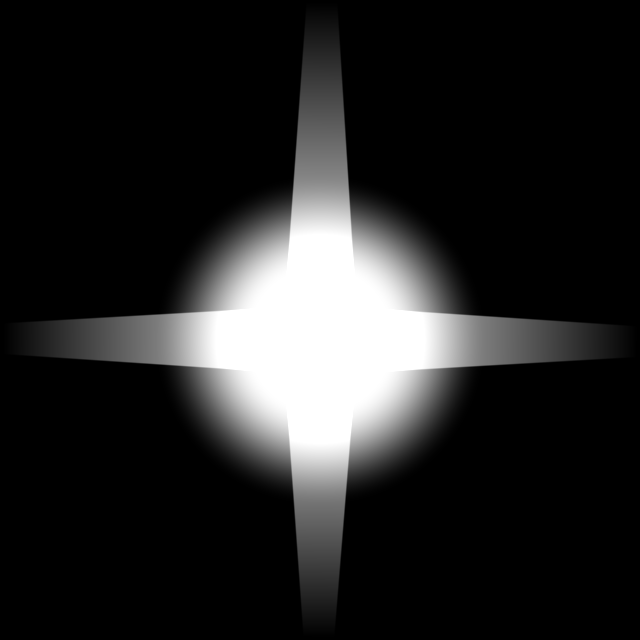
This background is drawn by a Shadertoy shader. Its source:

```glsl
// A white four-pointed star flare with a soft round glow on black.

const vec2  STAR_CENTER   = vec2(0.0005, -0.0315); // offset from canvas middle
const float STAR_TILT     = 0.0047;                // clockwise, radians
const float CORE_RADIUS   = 0.11;
const float GLOW_RADIUS   = 0.26;
const float RAY_SIDE      = 0.495;                 // ray lengths
const float RAY_UP        = 0.528;
const float RAY_DOWN      = 0.464;
const float ROOT_SIDE     = 0.0547;                // half widths at the center
const float ROOT_VERTICAL = 0.0595;
const float TIP_HALFWIDTH = 0.024;
const float OVERLAP       = 0.8;                   // 0 adds light, 1 screens it
const vec3  SKY_COLOR     = vec3(0.0);
const vec3  LIGHT_COLOR   = vec3(1.0);

// Tapered ray that fades linearly from its root to its tip.
float ray(float along, float across, float len, float rootHalfWidth, float soft) {
    float t = clamp(along / len, 0.0, 1.0);
    float halfWidth = mix(rootHalfWidth, TIP_HALFWIDTH, t);
    float inside = 1.0 - smoothstep(-soft, soft, abs(across) - halfWidth);
    return inside * (1.0 - t);
}

// Round glow with a solid core.
float glow(float radius) {
    return 1.0 - smoothstep(CORE_RADIUS, GLOW_RADIUS, radius);
}

void mainImage(out vec4 fragColor, in vec2 fragCoord) {
    float unit = min(iResolution.x, iResolution.y);
    vec2 p = (fragCoord - 0.5 * iResolution.xy) / unit - STAR_CENTER;
    float soft = 1.0 / unit;

    // Align the axes with the tilted rays.
    float c = cos(STAR_TILT), s = sin(STAR_TILT);
    vec2 q = vec2(c * p.x - s * p.y, s * p.x + c * p.y);

    // Horizontal and vertical pairs of rays.
    float verticalLength = q.y > 0.0 ? RAY_UP : RAY_DOWN;
    float rays = max(ray(abs(q.x), q.y, RAY_SIDE, ROOT_SIDE, soft),
                     ray(abs(q.y), q.x, verticalLength, ROOT_VERTICAL, soft));

    // Combine the lights.
    float halo = glow(length(p));
    float light = clamp(halo + rays - OVERLAP * halo * rays, 0.0, 1.0);
    fragColor = vec4(mix(SKY_COLOR, LIGHT_COLOR, light), 1.0);
}
```
